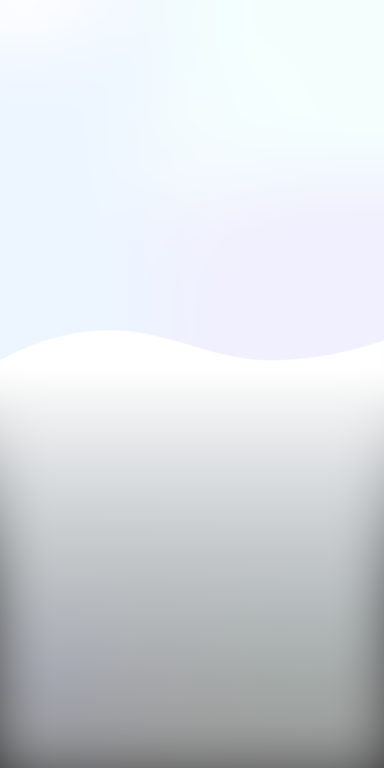
Give the GLSL for this background, as a Shadertoy shader.

```glsl
#define CREST_X 0.286
#define TROUGH_X 0.703
#define WAVE_LEVEL 0.5505
#define WAVE_HEIGHT 0.0195
#define FADE_START 0.52
#define FADE_RATE 1.03
#define SHADE_WIDTH 0.15
#define SIDE_SHADE 0.27
#define FLOOR_SHADE 0.22

const float PI = 3.14159;
const vec3 ICE = vec3(0.929, 0.963, 1.0);
const vec3 MINT = vec3(0.955, 1.0, 0.994);
const vec3 LAVENDER = vec3(0.945, 0.940, 0.995);
const vec3 PEARL = vec3(0.965, 0.985, 0.997);

// Soft oval spot; both axes are in canvas widths
float glow(vec2 p, vec2 center, vec2 radius) {
    vec2 d = (p - center) / radius;
    return exp(-dot(d, d));
}

// Height of the crest line: a half wave continued by two parabolas
float waveHeight(float x) {
    float phase = (clamp(x, CREST_X, TROUGH_X) - CREST_X) / (TROUGH_X - CREST_X);
    float leftEnd = max(CREST_X - x, 0.0);
    float rightEnd = max(x - TROUGH_X, 0.0);
    return WAVE_LEVEL + WAVE_HEIGHT * cos(PI * phase)
         - 0.477 * leftEnd * leftEnd + 0.295 * rightEnd * rightEnd;
}

// Pale pastel wash
vec3 skyColor(vec2 uv, vec2 p, float aspect) {
    vec3 right = mix(LAVENDER, MINT, smoothstep(0.69, 0.86, uv.y));
    vec3 color = mix(ICE, right, smoothstep(0.2, 0.68, uv.x));
    color = mix(color, PEARL, 0.5 * glow(p, vec2(0.52, 0.81 * aspect), vec2(0.2)));
    float corner = glow(p, vec2(0.06, aspect), vec2(0.27, 0.15));
    return mix(color, vec3(0.992, 0.994, 0.998), 0.9 * corner);
}

// Falloff from an edge toward the inside
float edgeShade(float dist) {
    float t = max(1.0 - dist / SHADE_WIDTH, 0.0);
    return t * t;
}

// White hill sinking into grey, with faint tints and shaded rims
vec3 hillColor(vec2 uv, vec2 p) {
    float depth = max(FADE_START - uv.y, 0.0);
    vec3 color = vec3(exp(-FADE_RATE * depth));
    float coolBand = smoothstep(0.0, 0.16, depth) * smoothstep(0.0, 0.25, uv.y);
    color += vec3(-0.012, 0.001, 0.011) * coolBand;
    color += vec3(-0.010, -0.004, 0.022) * glow(p, vec2(0.13, 0.22), vec2(0.22));
    color += vec3(-0.008, 0.009, -0.002) * glow(p, vec2(0.79, 0.25), vec2(0.24));

    float sideStrength = SIDE_SHADE * smoothstep(-0.02, 0.36, depth);
    color *= 1.0 - sideStrength * edgeShade(min(p.x, 1.0 - p.x));
    return color * (1.0 - FLOOR_SHADE * edgeShade(p.y));
}

void mainImage(out vec4 fragColor, in vec2 fragCoord) {
    vec2 uv = fragCoord / iResolution.xy;
    float aspect = iResolution.y / iResolution.x;
    vec2 p = vec2(uv.x, uv.y * aspect);

    float edge = 1.0 / iResolution.y;
    float sky = smoothstep(-edge, edge, uv.y - waveHeight(uv.x));
    vec3 color = mix(hillColor(uv, p), skyColor(uv, p, aspect), sky);
    fragColor = vec4(color, 1.0);
}
```
